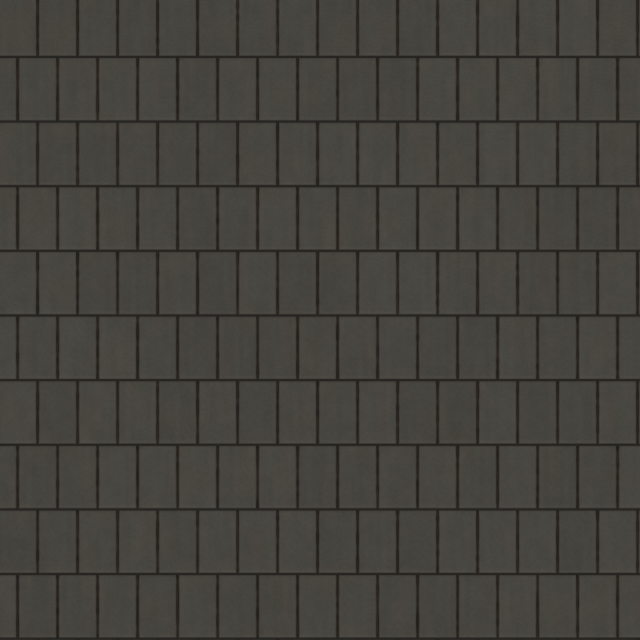
A three.js fragment shader for this pattern:

```glsl
varying vec2 vUv;

float hash(vec2 p) {
  return fract(sin(dot(p, vec2(127.1, 311.7))) * 43758.5453);
}

float noise(vec2 p) {
  vec2 cell = floor(p);
  vec2 f = fract(p);
  f = f * f * (3.0 - 2.0 * f);
  return mix(mix(hash(cell), hash(cell + vec2(1.0, 0.0)), f.x),
             mix(hash(cell + vec2(0.0, 1.0)), hash(cell + vec2(1.0)), f.x), f.y);
}

void main() {
  // Staggered courses: 16 tiles across, just under 10 courses up
  float course = (vUv.y - 0.002) * 9.9;
  float row = floor(course);
  float column = vUv.x * 16.0 - 0.44 - 0.5 * mod(row, 2.0);
  vec2 tile = vec2(floor(column), row);
  vec2 local = fract(vec2(column, course));

  // Distances to the nearest side joint and course edge, in canvas units
  float wobble = (noise(vec2(tile.x + floor(local.x + 0.5), vUv.y * 110.0)) - 0.5) * 0.0009;
  float side = (0.5 - abs(local.x - 0.5)) / 16.0 + wobble;
  float edge = (0.5 - abs(local.y - 0.5)) / 9.9;

  // Slate face with per-tile tone, faint streaks, blotches and grain
  vec3 color = vec3(0.28, 0.272, 0.25);
  color += (hash(tile) - 0.5) * 0.012;
  color += (noise(vec2(vUv.x * 130.0, vUv.y * 14.0 + row * 7.0)) - 0.5) * 0.012;
  color += (noise(vUv * 60.0) - 0.5) * 0.01;
  color += (noise(vUv * 300.0) - 0.5) * 0.014;
  color.r += 0.008 * smoothstep(0.6, 0.9, noise(vUv * vec2(45.0, 20.0) + 9.0));

  // Faint highlight on the lower lip, shade below the overlapping course
  color += 0.014 * smoothstep(0.002, 0.004, edge) * (1.0 - smoothstep(0.03, 0.09, local.y));
  color -= 0.02 * smoothstep(0.93, 1.0, local.y);

  // Soft worn borders around each tile
  float border = 1.0 - smoothstep(0.002, 0.0048, min(side, edge + 0.0008));
  color = mix(color, vec3(0.23, 0.22, 0.20), 0.75 * border);

  // Dark joints with patchy brown dirt, widening under the course above
  float dirt = noise(vec2(tile.x * 5.0, vUv.y * 70.0));
  vec3 jointColor = mix(vec3(0.13, 0.125, 0.115), vec3(0.175, 0.145, 0.125), dirt);
  float spread = 0.0007 * smoothstep(0.9, 1.0, local.y);
  float sideJoint = 1.0 - smoothstep(0.0009, 0.003, side - spread);
  float courseJoint = 1.0 - smoothstep(0.0006, 0.0026, edge);
  color = mix(color, jointColor, sideJoint);
  color = mix(color, vec3(0.145, 0.14, 0.128), 0.95 * courseJoint);

  gl_FragColor = vec4(color, 1.0);
}
```
